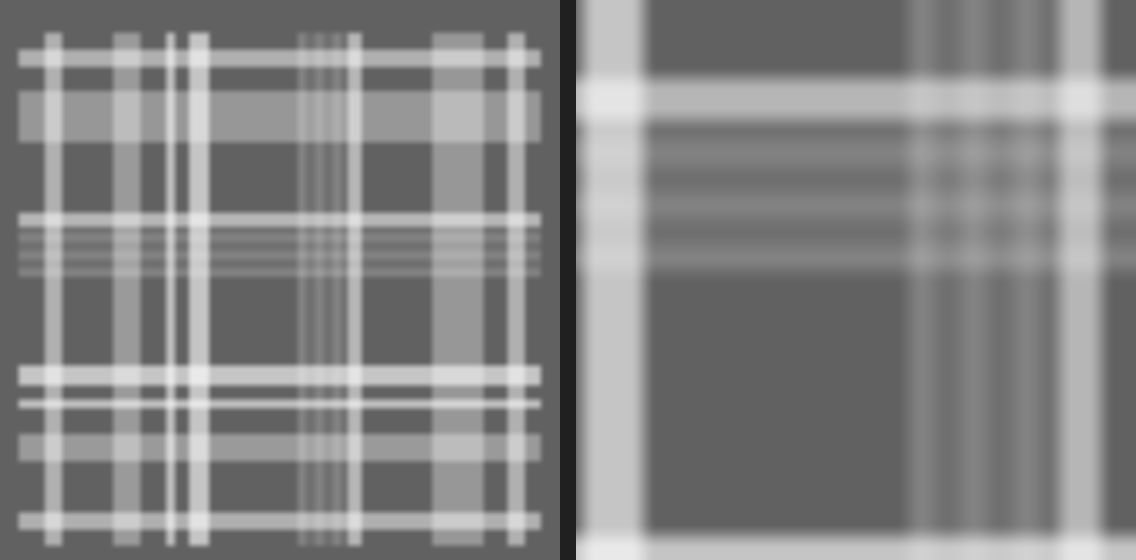
Left: the whole. Right: its middle third, enlarged.
Write a WebGL 2 fragment shader that draws this pattern.

```glsl
#version 300 es
precision highp float;
// Draws a grey plaid of soft translucent stripes crossing inside a plain margin.

uniform vec2 u_resolution;
out vec4 fragColor;

// Soft-edged stripe: 1 inside, 0 outside
float stripe(float x, float center, float halfWidth) {
    return 1.0 - smoothstep(halfWidth - 0.008, halfWidth + 0.008, abs(x - center));
}

// Opacity of the stripe sequence along one axis
float sett(float x) {
    float a = 0.50 * stripe(x, 0.0955, 0.0155);
    a += 0.36 * stripe(x, 0.2266, 0.0245);
    a += 0.59 * stripe(x, 0.3047, 0.0080);
    a += 0.63 * stripe(x, 0.3555, 0.0180);

    // Faint band carrying three fine threads
    a += 0.09 * stripe(x, 0.5755, 0.0440);
    for (int i = 0; i < 3; i++) {
        a += 0.12 * stripe(x, 0.5390 + 0.0313 * float(i), 0.0075);
    }

    a += 0.54 * stripe(x, 0.6335, 0.0125);
    a += 0.34 * stripe(x, 0.8177, 0.0460);
    a += 0.50 * stripe(x, 0.9219, 0.0155);
    return a;
}

void main() {
    vec2 uv = gl_FragCoord.xy / u_resolution;

    // Each stripe set stops short of the canvas edge
    float vertical = sett(uv.x) * stripe(uv.y, 0.4835, 0.4580);
    float horizontal = sett(uv.y + 0.0260) * stripe(uv.x, 0.4995, 0.4665);

    // Crossing stripes brighten like layered white gauze
    float uncovered = (1.0 - vertical) * (1.0 - horizontal);
    float grey = mix(1.0, 0.38, uncovered);
    fragColor = vec4(vec3(grey), 1.0);
}
```
